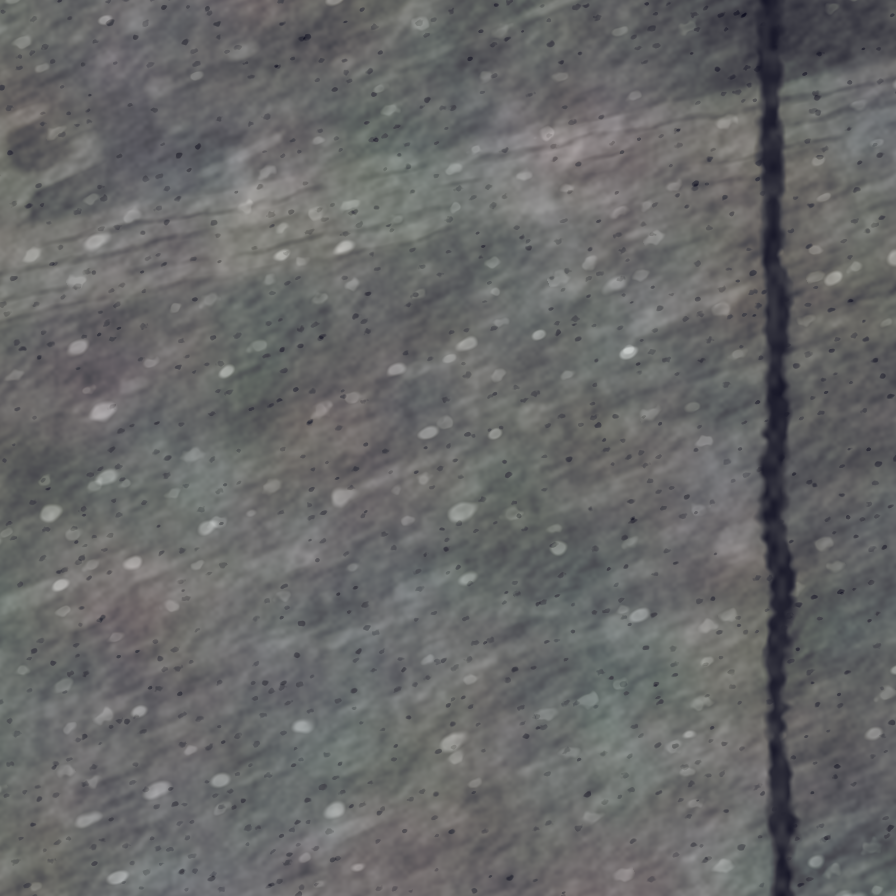
A WebGL 2 fragment shader for this texture:

```glsl
#version 300 es
precision highp float;
// Weathered grey rock face: a pale grooved band and a paler lower slab cross it
// obliquely, and a dark vertical crack splits the right side. Slanted layers of
// value noise give the grain; jittered grid cells scatter pebbles and pits.
uniform vec2 u_resolution;
out vec4 fragColor;

float hash(vec2 p) {
  vec3 q = fract(p.xyx * vec3(0.1031, 0.1030, 0.0973));
  q += dot(q, q.yzx + 33.33);
  return fract((q.x + q.y) * q.z);
}

float noise(vec2 p) {
  vec2 cell = floor(p), f = fract(p);
  f = f * f * (3.0 - 2.0 * f);
  return mix(mix(hash(cell), hash(cell + vec2(1, 0)), f.x),
             mix(hash(cell + vec2(0, 1)), hash(cell + vec2(1, 1)), f.x), f.y);
}

// Fractal noise centred on zero
float fbm(vec2 p) {
  float sum = 0.0, amp = 0.5;
  for (int i = 0; i < 4; i++) {
    sum += amp * (noise(p) - 0.5);
    p = mat2(1.7, 0.9, -0.9, 1.7) * p + 17.3;
    amp *= 0.55;
  }
  return sum;
}

// One soft ellipse per occupied grid cell
float specks(vec2 p, float cells, float density, vec2 radius, float seed) {
  vec2 g = p * cells, cell = floor(g) + seed;
  vec2 jitter = vec2(hash(cell + 3.1), hash(cell + 7.7)) - 0.5;
  vec2 d = (fract(g) - 0.5 - 0.45 * jitter) / radius;
  float size = mix(0.6, 1.1, hash(cell + 11.9));
  float lump = 0.7 * (noise(g * 6.0 + seed) - 0.5);
  return step(hash(cell), density) * smoothstep(1.1, 0.5, length(d) / size + lump);
}

// Tapering pale scratch from a to b
float scratch(vec2 p, vec2 a, vec2 b) {
  vec2 ab = b - a;
  float h = clamp(dot(p - a, ab) / dot(ab, ab), 0.0, 1.0);
  return smoothstep(0.009, 0.001, length(p - a - ab * h)) * (0.5 + 0.5 * h);
}

// Dark narrow grooves at whole values of s
float grooves(float s) {
  return smoothstep(0.25, 0.0, abs(fract(s) - 0.5));
}

void main() {
  vec2 uv = gl_FragCoord.xy / u_resolution;
  vec2 warped = uv + 0.012 * vec2(fbm(uv * 9.0), fbm(uv * 9.0 + 40.0));
  vec2 slant = mat2(0.93, -0.37, 0.37, 0.93) * uv;
  float broad = fbm(uv * 5.0 + 3.0);
  float streak = fbm(slant * vec2(13.0, 30.0));

  // Zones: upper rock, grooved band, dark wedge, lower slab
  float level = warped.y - 0.19 * warped.x;
  float band = smoothstep(0.625, 0.65, level) * smoothstep(0.752, 0.735, level);
  float slabEdge = 0.34 + 0.6 * warped.x - 0.03 * warped.x * warped.x;
  float slab = smoothstep(0.025, -0.025, warped.y - slabEdge) * (1.0 - band);
  float upper = smoothstep(0.735, 0.755, level);
  float tone = 0.387 + 0.07 * band + 0.042 * slab - 0.008 * upper;

  // Grooves along the band and fanning over the right of the slab
  float worn = smoothstep(0.25, 0.6, noise(slant * vec2(14.0, 45.0) + 9.0));
  tone -= 0.075 * band * worn * grooves((level - 0.63) * 38.0 + 0.8 * streak);
  float fan = slab * smoothstep(0.5, 0.75, uv.x) * smoothstep(0.28, 0.36, uv.y - 0.3 * uv.x);
  tone -= 0.05 * fan * worn * grooves((warped.y - 0.32 * warped.x) * 32.0);

  // Blotches, slanted streaks and fine grain lit from the upper left
  vec2 fine = slant * vec2(75.0, 125.0);
  float relief = noise(fine) - noise(fine + vec2(-0.5, 0.6));
  tone += 0.11 * broad + 0.17 * streak + 0.065 * relief;
  tone += 0.055 * (noise(slant * vec2(45.0, 80.0) + 5.0) - 0.5);
  tone += 0.035 * (noise(uv * 190.0) - 0.5);
  float patches = smoothstep(0.66, 0.92, noise(slant * vec2(20.0, 40.0) + 31.0));
  tone += patches * (0.06 + 0.06 * upper * smoothstep(0.6, 0.1, uv.x));

  // Scratches, pale pebbles and small dark pits
  float scratches = scratch(warped, vec2(0.13, 0.765), vec2(0.31, 0.845))
                  + scratch(warped, vec2(0.46, 0.93), vec2(0.64, 1.005));
  tone += 0.09 * scratches * (0.6 + 0.8 * noise(uv * 60.0));
  tone += 0.19 * specks(slant, 12.0, 0.2, vec2(0.19, 0.12), 5.0);
  tone += 0.10 * specks(slant + 0.37, 26.0, 0.2, vec2(0.32, 0.2), 60.0);
  tone -= 0.14 * specks(slant + 0.13, 44.0, 0.16, vec2(0.2, 0.14), 110.0);
  tone -= 0.09 * specks(slant + 0.71, 60.0, 0.2, vec2(0.3, 0.2), 170.0);

  // Shade right of the crack and in the upper right corner
  float crackX = 0.865 + 0.006 * (uv.y < 0.0 ? 0.0 : 1.0 - uv.y) + 0.028 * fbm(vec2(uv.y * 9.0, 2.0));
  float side = uv.x - crackX;
  float rightShade = smoothstep(-0.005, 0.02, side) * smoothstep(0.78, 0.6, uv.y);
  float cornerShade = upper * smoothstep(0.68, 0.86, uv.x);
  tone -= 0.075 * rightShade * (0.8 + 1.5 * broad) + 0.08 * cornerShade;
  tone -= 0.045 * exp(-abs(side) * 32.0);

  // Ragged crack
  float halfWidth = 0.012 + 0.014 * fbm(uv * vec2(30.0, 24.0)) + 0.008 * (noise(uv * 95.0) - 0.5);
  float crack = smoothstep(0.006, -0.006, abs(side) - halfWidth);
  float depth = 0.13 + 0.13 * (noise(uv * vec2(110.0, 80.0)) - 0.4);
  tone = mix(tone, depth, 0.93 * crack);

  // Violet shadows, with faint warm and green stains on lit stone
  vec3 color = vec3(tone, tone, tone + clamp(0.08 - 0.2 * tone, -0.006, 0.065));
  float lit = smoothstep(0.25, 0.4, tone);
  float warm = fbm(uv * 6.0 + 21.0) + 0.12 * band * smoothstep(0.75, 0.3, uv.x);
  float green = fbm(uv * 7.0 + 55.0);
  color += lit * (warm * vec3(0.06, -0.01, -0.04) + green * vec3(-0.03, 0.03, -0.03));
  fragColor = vec4(clamp(color, 0.0, 1.0), 1.0);
}
```
